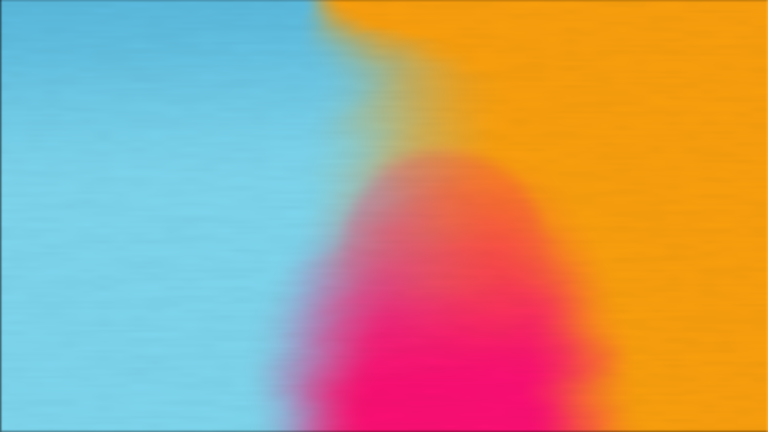
Give the GLSL for this background, as a Shadertoy shader.

```glsl
// Soft paint wash: sky blue on the left, orange on the right, and a magenta
// plume rising from the bottom under a faint round cap. Noise warps the blends
// into feathered strokes; fine horizontal grain and a thin bevel finish it.

#define FEATHER 0.055       // warp of the colour borders
#define GRAIN 0.018         // strength of the brushed grain
#define BLUE_END 0.39       // where the blue starts to fade
#define ORANGE_START 0.665  // where the orange is pure
#define PLUME_LEFT 0.31
#define PLUME_RIGHT 0.85
#define PLUME_TOP 0.72
#define CAP_CENTER vec2(0.58, 0.42)
#define CAP_RADIUS 0.245
#define CAP_TINT 0.19
#define BEVEL 0.007         // frame width in canvas heights

const vec3 SKY_LIGHT = vec3(0.48, 0.82, 0.91);
const vec3 SKY_DEEP = vec3(0.34, 0.71, 0.85);
const vec3 ORANGE = vec3(0.955, 0.61, 0.05);
const vec3 MAGENTA = vec3(0.96, 0.06, 0.44);

float hash(vec2 p) {
    vec3 q = fract(vec3(p.xyx) * 0.1031);
    q += dot(q, q.yzx + 33.33);
    return fract((q.x + q.y) * q.z);
}

float noise(vec2 p) {
    vec2 i = floor(p), f = fract(p);
    f = f * f * (3.0 - 2.0 * f);
    float low = mix(hash(i), hash(i + vec2(1, 0)), f.x);
    float high = mix(hash(i + vec2(0, 1)), hash(i + vec2(1, 1)), f.x);
    return mix(low, high, f.y);
}

// Layered noise, centred on zero
float fbm(vec2 p) {
    float sum = 0.0, amp = 0.5;
    for (int i = 0; i < 5; i++) {
        sum += amp * (noise(p) - 0.5);
        p = mat2(1.7, 0.6, -0.6, 1.7) * p + 17.3;
        amp *= 0.5;
    }
    return sum;
}

// Orange share: a wide blend that tightens near the top
float orangeShare(vec2 uv) {
    float end = mix(ORANGE_START, 0.45, smoothstep(0.82, 1.0, uv.y));
    return smoothstep(BLUE_END, end, uv.x);
}

// Magenta share: a plume that narrows and thins with height
float plumeShare(vec2 uv) {
    float bend = uv.y * uv.y;
    float left = PLUME_LEFT + 0.32 * bend;
    float right = PLUME_RIGHT - 0.3 * bend;
    float sides = smoothstep(left, left + 0.18, uv.x)
                * (1.0 - smoothstep(right - 0.16, right, uv.x));
    return sides * (1.0 - smoothstep(0.1, PLUME_TOP, uv.y));
}

// Pale disc over the top of the plume
float capShare(vec2 uv, float aspect) {
    float d = length((uv - CAP_CENTER) * vec2(aspect, 1.0)) - CAP_RADIUS;
    float fade = smoothstep(0.28, 0.55, uv.y);
    return CAP_TINT * fade * (1.0 - smoothstep(-0.045, 0.012, d));
}

void mainImage(out vec4 fragColor, in vec2 fragCoord) {
    vec2 uv = fragCoord / iResolution.xy;
    float aspect = iResolution.x / iResolution.y;
    vec2 p = vec2(uv.x * aspect, uv.y);

    // Feathered strokes, slanted and stretched
    vec2 stroke = vec2(p.x * 3.5 + p.y * 2.0, p.y * 8.0 - p.x * 2.0);
    vec2 warp = vec2(fbm(stroke), fbm(stroke + 41.7)) * FEATHER;
    vec2 w = uv + warp * vec2(1.0, 1.5);

    // Colour washes
    float skyDepth = smoothstep(0.55, 1.08, uv.y + 0.08 * (0.3 - uv.x));
    vec3 color = mix(SKY_LIGHT, SKY_DEEP, skyDepth);
    color = mix(color, ORANGE, orangeShare(w));
    color = mix(color, MAGENTA, capShare(uv + warp * 0.25, aspect));
    color = mix(color, MAGENTA, plumeShare(w));

    // Brushed grain
    float grain = noise(p * vec2(9.0, 150.0)) + noise(p * vec2(25.0, 75.0)) - 1.0;
    color *= 1.0 + GRAIN * grain;

    // Bevelled frame: dark left and bottom, softer top, bright right
    vec2 nearSide = 1.0 - smoothstep(vec2(0.0), vec2(BEVEL), p);
    vec2 farSide = 1.0 - smoothstep(vec2(0.0), vec2(BEVEL), vec2(aspect, 1.0) - p);
    color *= 1.0 - 0.5 * nearSide.x - 0.3 * nearSide.y * (1.0 - nearSide.x);
    color *= 1.0 - 0.18 * farSide.y;
    color = mix(color, vec3(1.0, 0.8, 0.45), 0.35 * farSide.x);

    fragColor = vec4(clamp(color, 0.0, 1.0), 1.0);
}
```
